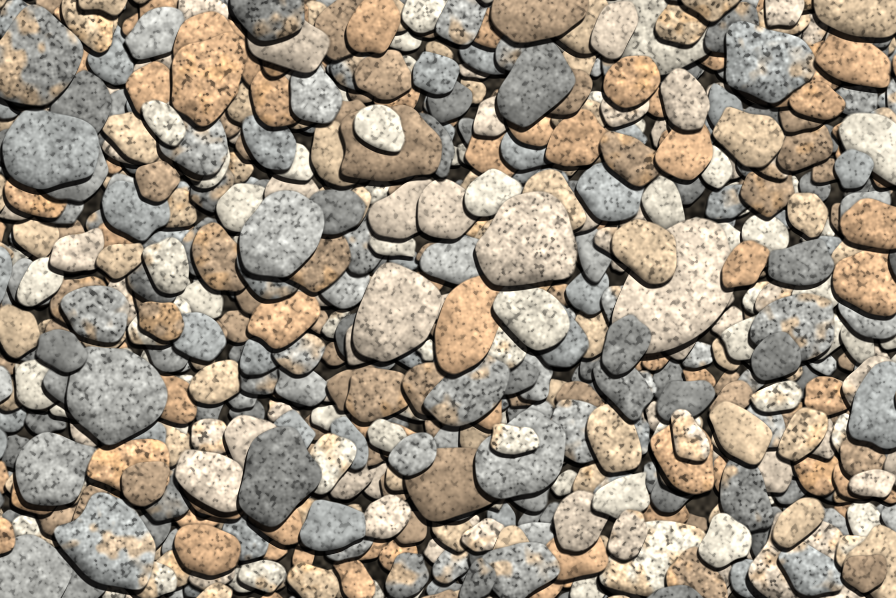
Write a Shadertoy shader that draws this texture.

```glsl
// Sunlit bed of mixed river pebbles, piled up in layers of jittered stones.

vec3 hash3(vec2 p) {
    vec3 h = fract(p.xyx * vec3(0.1031, 0.1030, 0.0973));
    h += dot(h, h.yxz + 33.33);
    return fract((h.xxy + h.yzz) * h.zyx);
}

float valueNoise(vec2 p) {
    vec2 i = floor(p), f = fract(p);
    f = f * f * (3.0 - 2.0 * f);
    return mix(mix(hash3(i).x, hash3(i + vec2(1, 0)).x, f.x),
               mix(hash3(i + vec2(0, 1)).x, hash3(i + 1.0).x, f.x), f.y);
}

float smoothMax(float a, float b, float k) {
    float h = max(k - abs(a - b), 0.0) / k;
    return max(a, b) + h * h * k * 0.25;
}

// Radial profile of a stone: 0 at the centre, 1 at the rim
float stoneProfile(vec2 q, vec3 seed) {
    q += 0.24 * (vec2(valueNoise(q * 1.4 + seed.xy * 91.0),
                      valueNoise(q * 1.4 + seed.yz * 83.0 + 40.0)) - 0.5);
    float power = mix(2.0, 2.8, seed.x);
    vec2 a = pow(max(abs(q), 1e-4), vec2(power));
    float r = pow(a.x + a.y, 1.0 / power);
    // Flattened sides
    for (int k = 0; k < 3; k++) {
        float angle = 6.2832 * (seed.y + float(k) * 0.37);
        float reach = 0.8 + 0.24 * fract(seed.z * 7.0 + float(k) * 0.41);
        r = smoothMax(r, dot(q, vec2(cos(angle), sin(angle))) / reach, 0.16);
    }
    return r;
}

// Mineral colour with blotches, stains and grain
vec3 stoneColor(vec2 p, vec3 seed, vec2 sun) {
    vec3 minerals[8] = vec3[8](
        vec3(0.65, 0.65, 0.63), vec3(0.84, 0.81, 0.74),
        vec3(0.80, 0.71, 0.59), vec3(0.66, 0.57, 0.47),
        vec3(0.50, 0.50, 0.485), vec3(0.77, 0.63, 0.49),
        vec3(0.81, 0.75, 0.67), vec3(0.61, 0.62, 0.61));
    vec3 color = minerals[int(seed.x * 7.99)];
    vec2 s = mat2(0.8, 0.6, -0.6, 0.8) * p + seed.yz * 17.0;
    vec2 t = mat2(0.96, -0.28, 0.28, 0.96) * p + seed.zx * 13.0;
    float blotch = valueNoise(s * 24.0) * 0.5 + valueNoise(t * 55.0) * 0.5;
    float stain = smoothstep(0.5, 0.75, blotch) * step(0.65, seed.y);
    color = mix(color, vec3(0.74, 0.58, 0.40), stain * 0.5);
    color *= 0.94 + 0.16 * seed.z + 0.32 * (blotch - 0.5);

    float roughness = mix(0.25, 0.65, seed.y);
    float grain = valueNoise(s * 230.0) * 0.5 + valueNoise(t * 150.0) * 0.5 - 0.5;
    float relief = valueNoise(t * 80.0) - valueNoise(t * 80.0 + sun * 0.7);
    float flecks = smoothstep(0.12, 0.34, -grain);
    color *= 1.0 + roughness * (grain * 1.2 + relief * 0.5);
    return color * (1.0 - flecks * roughness * 0.6);
}

void mainImage(out vec4 fragColor, in vec2 fragCoord) {
    vec2 p = fragCoord / iResolution.y;
    float pixel = 1.0 / iResolution.y;
    vec2 sun = normalize(vec2(0.4, 0.9));

    // Cell size and share of filled cells, from bottom to top
    vec2 layers[6] = vec2[6](
        vec2(0.054, 1.0), vec2(0.078, 0.95), vec2(0.205, 0.12),
        vec2(0.100, 0.75), vec2(0.138, 0.36), vec2(0.074, 0.07));

    // Dark soil in the gaps
    vec3 color = vec3(0.22, 0.20, 0.17) * (0.4 + valueNoise(p * 120.0));

    for (int layer = 0; layer < 6; layer++) {
        float cell = layers[layer].x;
        vec2 home = floor(p / cell);
        for (int n = 0; n < 9; n++) {
            vec2 id = home + vec2(n % 3 - 1, n / 3 - 1);
            vec2 key = id + float(layer) * 57.0 + 11.0;
            vec3 place = hash3(key);
            if (place.z > layers[layer].y) continue;
            vec2 offset = p - (id + 0.5 + 0.6 * (place.xy - 0.5)) * cell;
            if (length(offset) > cell) continue;

            vec3 seed = hash3(key + 203.0);
            vec3 form = hash3(key + 419.0);
            float major = cell * mix(0.48, 0.64, form.x);
            float minor = major * mix(0.6, 0.9, form.y);
            float angle = (form.z - 0.5) * 2.6;
            mat2 turn = mat2(cos(angle), -sin(angle), sin(angle), cos(angle));
            vec2 radii = vec2(major, minor);
            float lift = 0.004 + cell * 0.045;
            float r = stoneProfile(turn * offset / radii, seed);
            float sunward = stoneProfile(turn * (offset + sun * lift) / radii, seed);

            // Thrown shadow and contact darkening on whatever lies below
            float rim = (r - 1.0) * minor;
            float shadow = 1.0 - smoothstep(-0.0015, 0.0015, (sunward - 1.0) * minor);
            color *= mix(vec3(1.0), vec3(0.14, 0.135, 0.135), shadow);
            color *= 1.0 - 0.3 * exp(-max(rim, 0.0) / 0.002);

            // Lit body, its slope taken along the sun direction
            float mask = 1.0 - smoothstep(-pixel, pixel, rim);
            if (mask > 0.0) {
                float slope = (sunward - r) * minor / lift * min(r * r * r, 1.0);
                float light = 1.1 + (slope > 0.0 ? 0.15 : 0.6) * slope;
                light *= 1.0 - 0.08 * pow(min(r, 1.0), 8.0);
                vec3 body = stoneColor(p, hash3(key + 631.0), sun) * max(light, 0.2);
                color = mix(color, body, mask);
            }
        }
    }
    fragColor = vec4(clamp(color, 0.0, 1.0), 1.0);
}
```
